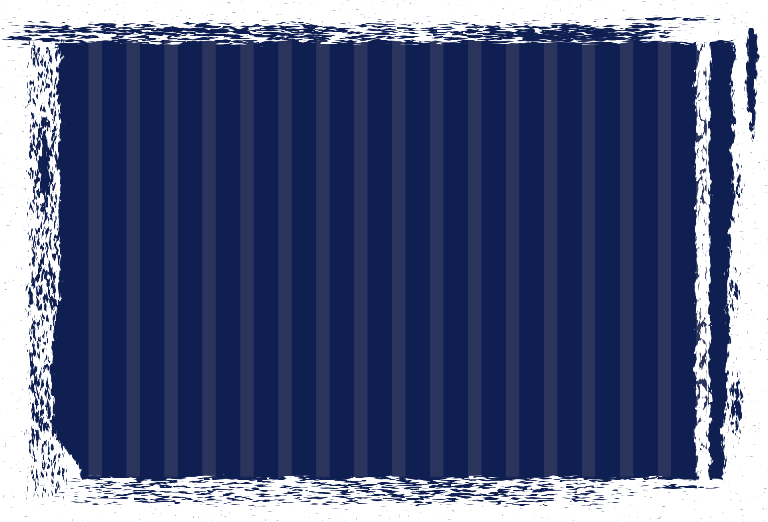
A Shadertoy shader for this pattern:

```glsl
// A navy panel with pale vertical stripes inside a dry-brushed white border.
// Each brush layer is a coverage field compared with stretched cellular noise,
// so its edges break into streaks that run along the stroke.

vec2 hash2(vec2 c) {
    return fract(sin(vec2(dot(c, vec2(127.1, 311.7)), dot(c, vec2(269.5, 183.3)))) * 43758.55);
}

// Distance to the nearest scattered cell point
float cellular(vec2 p) {
    vec2 cell = floor(p), f = fract(p);
    float nearest = 4.0;
    for (int j = -1; j <= 1; j++)
        for (int i = -1; i <= 1; i++) {
            vec2 o = vec2(i, j);
            vec2 d = o + hash2(cell + o) - f;
            nearest = min(nearest, dot(d, d));
        }
    return sqrt(nearest);
}

float grain(vec2 p) {
    p += 0.25 * sin(p.yx * 1.7 + 0.6 * sin(p * 2.3));
    return 0.6 * cellular(p) + 0.4 * cellular(p * 2.3 + 7.0);
}

// Positive inside the interval from a to b
float span(float x, float a, float b) {
    return min(x - a, b - x);
}

float blob(vec2 p, vec2 center, vec2 size) {
    vec2 d = (p - center) / size;
    return exp(-dot(d, d));
}

// Positive where there is ink
float inkField(vec2 p) {
    float along = grain(p * vec2(26.0, 8.0));
    float across = grain(p * vec2(5.0, 38.0) + 19.0);
    vec2 q = p + 0.012 * sin(p.yx * vec2(9.0, 7.0)) + 0.006 * sin(p.yx * 31.0);

    // Solid panel with ragged edges
    float left = 0.59 - 0.07 * smoothstep(3.0, 3.3, p.y) + 0.28 * smoothstep(4.2, 4.75, p.y);
    float right = 7.33 - 0.05 * smoothstep(2.1, 2.7, p.y) - 0.05 * smoothstep(3.6, 4.4, p.y);
    float ink = min(0.45 + 10.0 * span(q.x, left, right) - along,
                    0.45 + 12.0 * span(q.y, 0.42, 4.79) - across);

    // Left stroke: sparse flecks with two darker patches
    float cover = 0.35 + 0.06 * sin(p.y * 5.0)
        + 0.35 * blob(p, vec2(0.44, 1.75), vec2(0.05, 0.4))
        + 0.22 * blob(p, vec2(0.31, 3.5), vec2(0.05, 0.6));
    cover = min(cover, 0.2 + 5.0 * span(q.x, 0.28, 0.65));
    ink = max(ink, min(cover, 0.2 + 2.0 * span(p.y, 0.42, 4.95)) - along);

    // Top stroke: dense streaks, ending in a thin rising line at the right
    cover = 0.42 + 0.06 * sin(p.x * 2.1 + 2.0)
        + 0.18 * blob(p, vec2(1.5, 0.31), vec2(0.9, 0.04))
        + 0.18 * blob(p, vec2(5.7, 0.35), vec2(1.1, 0.05));
    cover = min(cover, 0.25 + 5.0 * span(q.y, 0.23, 0.47));
    ink = max(ink, min(cover, 0.15 + span(p.x, 0.12, 6.8)) - across);
    cover = 0.55 * blob(p, vec2(6.7, 0.19), vec2(0.6, 0.022));
    ink = max(ink, cover - across);
    ink = max(ink, 0.7 * blob(p, vec2(0.22, 0.385), vec2(0.16, 0.03)) - across);

    // Bottom stroke: thin, pale streaks
    cover = min(0.36 + 0.05 * sin(p.x * 1.8), 0.2 + 4.0 * span(q.y, 4.76, 5.05));
    ink = max(ink, min(cover, 0.2 + 0.4 * span(p.x, 0.75, 6.25)) - across);
    ink = max(ink, 0.6 * blob(p, vec2(6.8, 4.87), vec2(0.35, 0.03)) - across);

    // Right side: tapered spike above, loose flecks below
    float taper = 0.05 * smoothstep(1.55, 0.8, p.y) * smoothstep(0.2, 0.4, p.y);
    ink = max(ink, 0.4 + 14.0 * (taper - abs(q.x - 7.515)) - 0.4 * step(1.5, p.y)
        - 0.4 * step(p.y, 0.28) - along);
    ink = max(ink, 0.48 * blob(p, vec2(7.34, 2.9), vec2(0.07, 0.25)) - along);
    ink = max(ink, 0.62 * blob(p, vec2(7.36, 4.05), vec2(0.08, 0.3)) - along);
    ink = max(ink, 0.4 * blob(p, vec2(7.38, 1.85), vec2(0.06, 0.3)) - along);

    // White upright stroke scraped through the panel
    float scrape = min(0.58 + 0.08 * sin(p.y * 3.0), 0.5 + 14.0 * span(q.x, 6.97, 7.09));
    scrape = max(scrape, 0.8 - 35.0 * abs(p.x - 7.075));
    scrape = min(scrape, 0.4 + 6.0 * span(p.y, 0.28, 4.87));
    return min(ink, grain(p * vec2(19.0, 8.0) + 41.0) - scrape);
}

void mainImage(out vec4 fragColor, in vec2 fragCoord) {
    // Canvas spans 7.68 by 5.22 units, with y running down
    vec2 uv = fragCoord / iResolution.xy;
    vec2 p = vec2(uv.x, 1.0 - uv.y) * vec2(7.68, 5.22);
    float pixel = 7.68 / iResolution.x;

    // Evenly spaced stripes
    float offset = mod(p.x - 0.885, 0.3795);
    float stripe = smoothstep(-0.5, 0.5, span(offset, 0.0, 0.134) / pixel);
    stripe *= step(0.8, p.x) * step(p.x, 7.12) * smoothstep(0.38, 0.42, p.y)
        * smoothstep(4.79, 4.75, p.y);
    vec3 navy = vec3(0.06, 0.12, 0.32);
    vec3 slate = vec3(0.165, 0.205, 0.365);
    vec3 inkColor = mix(navy, slate, stripe);

    // Ink over white paper
    float field = inkField(p);
    float blur = 0.6 * fwidth(field) + 0.0001;
    float ink = smoothstep(-blur, blur, field);
    fragColor = vec4(mix(vec3(1.0), inkColor, ink), 1.0);
}
```
